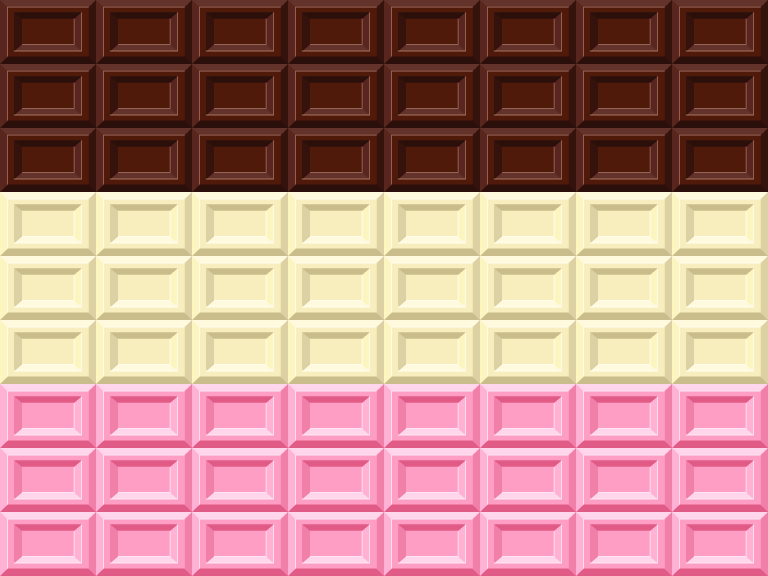
Write a Shadertoy shader that draws this pattern.

```glsl
// Three bands of bevelled chocolate bars: dark, cream and pink, with sunken panels.

struct Chocolate { vec3 face, top, left, right, bottom, glint; };

Chocolate chocolateOf(float band) {
    if (band < 0.5) return Chocolate(
        vec3(0.31, 0.10, 0.04), vec3(0.39, 0.20, 0.17), vec3(0.35, 0.15, 0.12),
        vec3(0.21, 0.07, 0.05), vec3(0.17, 0.06, 0.04), vec3(0.66, 0.45, 0.38));
    if (band < 1.5) return Chocolate(
        vec3(0.97, 0.93, 0.74), vec3(1.00, 0.98, 0.87), vec3(0.99, 0.96, 0.75),
        vec3(0.86, 0.82, 0.64), vec3(0.79, 0.74, 0.55), vec3(1.00, 1.00, 0.96));
    return Chocolate(
        vec3(1.00, 0.62, 0.77), vec3(1.00, 0.84, 0.92), vec3(1.00, 0.70, 0.83),
        vec3(0.94, 0.50, 0.66), vec3(0.88, 0.36, 0.53), vec3(1.00, 0.92, 0.96));
}

bool inside(vec2 p, vec2 lo, vec2 hi) {
    return all(greaterThan(p, lo)) && all(lessThan(p, hi));
}

// Mitred frame: choose the wall whose outer edge is nearest
vec3 walls(vec2 p, vec2 lo, vec2 hi, vec2 bevel, vec3 top, vec3 left, vec3 right, vec3 bottom) {
    vec2 nearLow = (p - lo) / bevel;
    vec2 nearHigh = (hi - p) / bevel;
    vec2 depth = min(nearLow, nearHigh);
    if (depth.x < depth.y) return nearLow.x < nearHigh.x ? left : right;
    return nearLow.y < nearHigh.y ? top : bottom;
}

// Point in a 96 by 64 tile, measured from its top left corner
vec3 tile(vec2 p, Chocolate c) {
    float line = 0.8;
    vec2 faceLo = vec2(7.3, 6.7), faceHi = vec2(88.7, 56.6);
    vec2 wellLo = vec2(14.0, 12.2), wellHi = vec2(82.0, 51.4);
    vec2 floorLo = vec2(22.0, 18.8), floorHi = vec2(74.5, 44.8);

    // Raised outer bevel
    vec3 col = walls(p, vec2(0.0), vec2(96.0, 64.0), vec2(7.3, 7.0),
                     c.top, c.left, c.right, c.bottom);

    // Flat face, with a glint along its top and left
    if (inside(p, faceLo, faceHi))
        col = inside(p, faceLo + line, faceHi) ? c.face : c.glint;

    // Sunken walls take the opposite light; glints lie at the lower right
    if (inside(p, wellLo, wellHi)) {
        col = walls(p, wellLo, wellHi, vec2(7.8, 6.6),
                    c.bottom, c.right, c.left, c.top);
        if (!inside(p, wellLo, wellHi - line)) col = c.glint;
    }

    // Panel floor
    if (inside(p, floorLo, floorHi))
        col = inside(p, floorLo, floorHi - line) ? c.face : c.glint;
    return col;
}

vec3 bars(vec2 uv) {
    vec2 grid = vec2(uv.x, 1.0 - uv.y) * vec2(8.0, 9.0);
    return tile(fract(grid) * vec2(96.0, 64.0), chocolateOf(floor(grid.y / 3.0)));
}

void mainImage(out vec4 fragColor, in vec2 fragCoord) {
    // Average a 4 by 4 grid of samples to smooth the edges
    vec3 sum = vec3(0.0);
    for (int j = 0; j < 4; j++)
        for (int i = 0; i < 4; i++) {
            vec2 offset = (vec2(i, j) + 0.5) / 4.0 - 0.5;
            sum += bars((fragCoord + offset) / iResolution.xy);
        }
    fragColor = vec4(sum / 16.0, 1.0);
}
```
